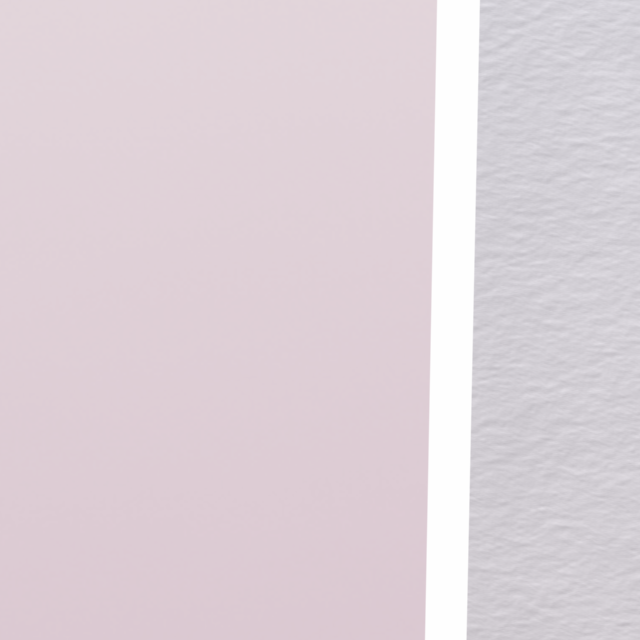
Write a Shadertoy shader that draws this background.

```glsl
float hash(vec2 p) {
    return fract(sin(dot(p, vec2(127.1, 311.7))) * 43758.5453);
}

float noise(vec2 p) {
    vec2 cell = floor(p);
    vec2 f = fract(p);
    f = f * f * (3.0 - 2.0 * f);
    return mix(mix(hash(cell), hash(cell + vec2(1.0, 0.0)), f.x),
               mix(hash(cell + vec2(0.0, 1.0)), hash(cell + vec2(1.0, 1.0)), f.x), f.y);
}

float fbm(vec2 p) {
    float sum = 0.0;
    float amplitude = 0.5;
    for (int i = 0; i < 4; i++) {
        sum += amplitude * noise(p);
        p = mat2(1.9, 0.25, -0.25, 1.9) * p + 17.3;
        amplitude *= 0.55;
    }
    return sum;
}

// Plaster relief, stretched sideways
float plasterHeight(vec2 p) {
    p.y += 0.006 * noise(p * vec2(22.0, 30.0));
    return fbm(p * vec2(42.0, 95.0));
}

vec3 pinkPanel(vec2 uv) {
    vec3 color = mix(vec3(0.859, 0.788, 0.822), vec3(0.886, 0.835, 0.857),
                     clamp(uv.y + 0.08 * (0.35 - uv.x), 0.0, 1.0));
    return color + 0.004 * (fbm(uv * vec2(5.0, 9.0)) - 0.5)
                 + 0.004 * (noise(uv * 190.0) - 0.5);
}

vec3 plasterWall(vec2 uv) {
    // Relief lit from above and slightly from the left
    float slope = plasterHeight(uv + vec2(-0.0012, 0.0022))
                - plasterHeight(uv - vec2(-0.0012, 0.0022));
    float mottling = fbm(uv * vec2(7.0, 14.0)) - 0.5;
    vec3 color = mix(vec3(0.818, 0.800, 0.822), vec3(0.825, 0.816, 0.842), uv.y);
    color += 0.012 * smoothstep(0.74, 1.0, uv.x) - 0.006;
    return color + 0.025 * mottling - 0.13 * slope;
}

void mainImage(out vec4 fragColor, in vec2 fragCoord) {
    vec2 uv = fragCoord / iResolution.xy;
    float pixel = 1.0 / iResolution.x;

    // Leaning edges of the white strip
    float leftEdge = mix(0.664, 0.683, uv.y);
    float rightEdge = mix(0.729, 0.750, uv.y);

    vec3 white = vec3(0.996);
    vec3 color = mix(pinkPanel(uv), white,
                     smoothstep(-pixel, pixel, uv.x - leftEdge));
    color = mix(color, plasterWall(uv),
                smoothstep(-pixel, pixel, uv.x - rightEdge));

    fragColor = vec4(color, 1.0);
}
```
